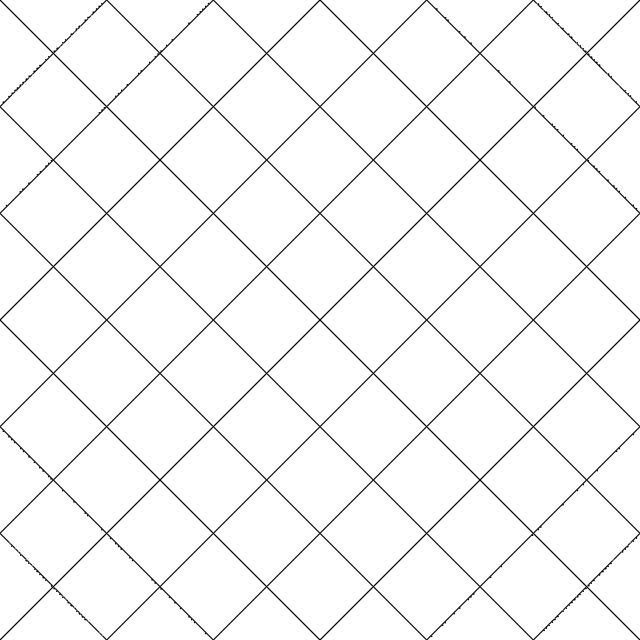
This pattern is drawn by a three.js fragment shader. Its source:

```glsl
varying vec2 vUv;

const float REPEATS = 6.0;          // diamonds across and down
const float LINE_WIDTH = 0.00185;
const float WORN_LINES = 2.0;       // roughened lines at each corner
const float BEAD_PITCH = 0.0062;    // spacing of specks along a worn line
const float BEAD_RADIUS = 0.0014;
const float BEAD_OFFSET = 0.0010;   // specks sit toward the corner
const float BEAD_JITTER = 0.0008;
const float EDGE_MARGIN = 0.008;    // no wear near the tile border
const float NICK_FADE = 0.45;
const vec3 PAPER = vec3(1.0);
const vec3 INK = vec3(0.025, 0.012, 0.018);
const float SQRT2 = 1.41421356;

float hash(vec2 p) {
  return fract(sin(dot(p, vec2(127.1, 311.7))) * 4375.85);
}

// Antialiased coverage of a signed distance
float coverage(float dist, float pixel) {
  return clamp(0.5 - dist / pixel, 0.0, 1.0);
}

// Two families of diagonal lines
float lattice(vec2 uv, float pixel) {
  vec2 diagonal = vec2(uv.x + uv.y, uv.x - uv.y) * REPEATS;
  vec2 dist = abs(fract(diagonal + 0.5) - 0.5) / (REPEATS * SQRT2);
  return coverage(min(dist.x, dist.y) - 0.5 * LINE_WIDTH, pixel);
}

// Cellular specks (x) and pale nicks (y) on the lines that cut the corners
vec2 cornerWear(vec2 uv, float pixel) {
  vec2 folded = min(uv, 1.0 - uv);
  float diagonal = (folded.x + folded.y) * REPEATS;
  float index = floor(diagonal + 0.5);
  if (index < 1.0 || index > WORN_LINES) return vec2(0.0);

  float across = (diagonal - index) / (REPEATS * SQRT2);
  float along = (folded.x - folded.y) / SQRT2;
  float cell = floor(along / BEAD_PITCH);
  float center = (cell + 0.5) * BEAD_PITCH;
  float halfLength = index / (REPEATS * SQRT2);
  float inside = step(abs(center), halfLength - EDGE_MARGIN);

  vec2 corner = step(0.5, uv);
  vec2 seed = vec2(cell, index + 5.0 * corner.x + 11.0 * corner.y);
  float density = index < 1.5 ? 0.75 : 0.4;
  float present = inside * step(hash(seed), density);
  float shift = (hash(seed + 17.3) * 2.0 - 1.0) * BEAD_JITTER;
  vec2 offset = vec2(along - center - shift, across + BEAD_OFFSET);
  float bead = present * coverage(length(offset) - BEAD_RADIUS, pixel);

  float nicked = inside * step(index, 1.5) * step(hash(seed + 41.9), 0.4);
  vec2 nickOffset = vec2(along - center + shift, across - BEAD_OFFSET);
  float nick = nicked * coverage(length(nickOffset) - BEAD_RADIUS, pixel);
  return vec2(bead, nick);
}

void main() {
  float pixel = fwidth(vUv.x);
  vec2 wear = cornerWear(vUv, pixel);
  float ink = lattice(vUv, pixel) * (1.0 - NICK_FADE * wear.y);
  gl_FragColor = vec4(mix(PAPER, INK, max(ink, wear.x)), 1.0);
}
```
